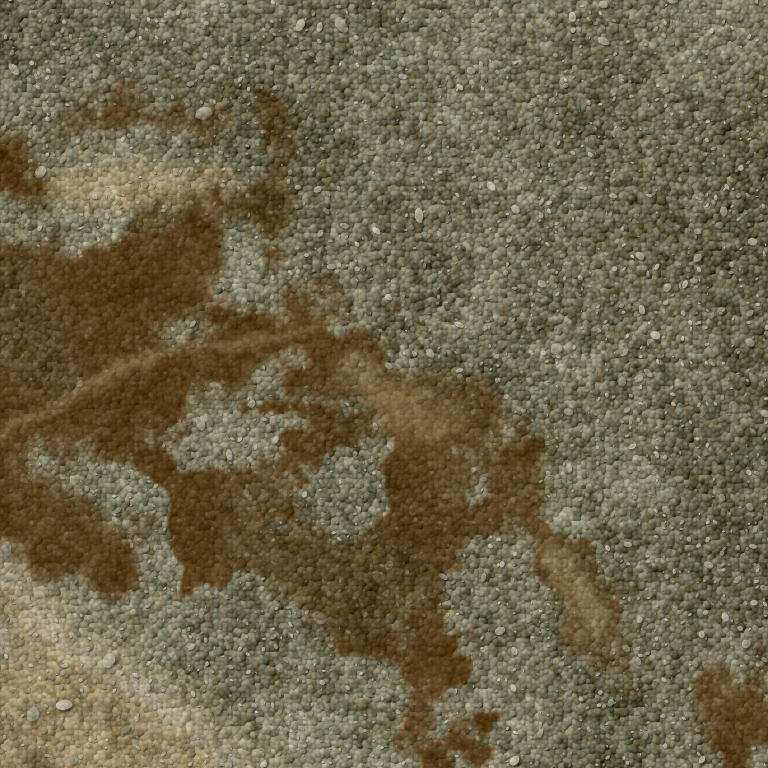
Write a Shadertoy shader that draws this texture.

```glsl
// Weathered gravel ground with rust-brown stains, pale sand and scattered pebbles.

const vec3 GRAVEL = vec3(0.492, 0.482, 0.382);
const vec3 RUST = vec3(0.365, 0.265, 0.125);
const vec3 SAND = vec3(0.66, 0.585, 0.43);
const vec3 CHALK = vec3(0.71, 0.70, 0.63);
const vec2 LIGHT = vec2(-0.6, 0.8);

vec3 hash3(vec2 p) {
    vec3 q = fract(vec3(p.xyx) * vec3(0.1031, 0.1030, 0.0973));
    q += dot(q, q.yxz + 33.33);
    return fract((q.xxy + q.yzz) * q.zyx);
}

float valueNoise(vec2 p) {
    vec2 i = floor(p), f = fract(p);
    f = f * f * (3.0 - 2.0 * f);
    vec2 e = vec2(0.0, 1.0);
    return mix(mix(hash3(i).x, hash3(i + e.yx).x, f.x),
               mix(hash3(i + e.xy).x, hash3(i + e.yy).x, f.x), f.y);
}

float fbm(vec2 p) {
    float sum = 0.0, amp = 0.5;
    for (int i = 0; i < 5; i++) {
        sum += amp * valueNoise(p);
        p = mat2(1.6, 1.2, -1.2, 1.6) * p + 17.3;
        amp *= 0.5;
    }
    return sum;
}

float capsule(vec2 p, vec2 a, vec2 b, float radius) {
    vec2 pa = p - a, ba = b - a;
    return length(pa - ba * clamp(dot(pa, ba) / dot(ba, ba), 0.0, 1.0)) - radius;
}

float inside(float d, float soft) {
    return 1.0 - smoothstep(-soft, soft, d);
}

// Soft cellular grains: x = brightness, y = warm or cool tint.
vec2 grains(vec2 p) {
    vec2 cell = floor(p), sum = vec2(0.0);
    float total = 0.0;
    for (int y = -1; y <= 1; y++)
    for (int x = -1; x <= 1; x++) {
        vec2 id = cell + vec2(x, y);
        vec3 h = hash3(id);
        vec2 offset = p - id - 0.1 - 0.8 * h.xy;
        float weight = exp(-9.0 * dot(offset, offset));
        float tone = 2.0 * h.z - 1.0 + 1.3 * dot(offset, LIGHT);
        sum += weight * vec2(tone, h.x - h.y);
        total += weight;
    }
    return sum / total - vec2(0.5 * (1.0 - smoothstep(0.1, 0.7, total)), 0.0);
}

// Scattered oval stones: x = cover, y = brightness, z = cast shadow.
vec3 pebbles(vec2 p, float scale, float density, float soft) {
    p *= scale;
    vec2 cell = floor(p);
    vec3 stone = vec3(0.0);
    for (int y = -1; y <= 1; y++)
    for (int x = -1; x <= 1; x++) {
        vec2 id = cell + vec2(x, y);
        vec3 h = hash3(id + scale), g = hash3(id + scale + 71.0);
        if (g.x > density) continue;
        vec2 q = p - id - 0.2 - 0.6 * h.xy;
        float angle = 6.283 * h.z, c = cos(angle), s = sin(angle);
        mat2 turn = mat2(c, s, -s, c);
        float size = mix(0.16, 0.38, g.y * g.y);
        vec2 squash = vec2(1.0, mix(1.2, 1.9, g.z));
        float bump = 0.06 * (valueNoise(q * 6.0 + id * 9.0) - 0.5);
        float d = length(turn * q * squash) - size + bump;
        float dShade = length(turn * (q + LIGHT * 0.12) * squash) - size;
        float cover = inside(d, soft * scale);
        float tone = 0.45 + 0.75 * h.x + 0.9 * dot(q, LIGHT);
        stone.y = mix(stone.y, tone, cover);
        stone.x = max(stone.x, cover);
        stone.z = max(stone.z, inside(dShade, 0.08));
    }
    return stone;
}

float stainMask(vec2 p, float rough) {
    float d = capsule(p, vec2(-0.02, 0.58), vec2(0.24, 0.66), 0.075);
    d = min(d, capsule(p, vec2(0.0, 0.49), vec2(0.16, 0.60), 0.07));
    d = min(d, capsule(p, vec2(0.0, 0.41), vec2(0.41, 0.57), 0.045));
    d = min(d, capsule(p, vec2(0.41, 0.565), vec2(0.65, 0.38), 0.045));
    d = min(d, capsule(p, vec2(0.65, 0.38), vec2(0.79, 0.17), 0.035));
    d = min(d, capsule(p, vec2(0.0, 0.36), vec2(0.13, 0.29), 0.055));
    d = min(d, capsule(p, vec2(0.55, 0.16), vec2(0.56, 0.04), 0.035));
    d = min(d, capsule(p, vec2(0.94, 0.10), vec2(1.0, 0.05), 0.05));
    d = min(d, capsule(p, vec2(0.36, 0.24), vec2(0.43, 0.20), 0.025));
    d = min(d, capsule(p, vec2(0.12, 0.84), vec2(0.33, 0.86), 0.015));
    d = min(d, capsule(p, vec2(0.34, 0.82), vec2(0.36, 0.69), 0.008));
    d = min(d, capsule(p, vec2(-0.02, 0.77), vec2(0.02, 0.76), 0.03));
    float patchy = capsule(p, vec2(0.27, 0.43), vec2(0.54, 0.25), 0.09);
    d = min(d, max(patchy, 0.02) + 0.65 * (0.47 - fbm(p * 11.0 + 4.0)));
    return inside(d + 0.13 * (rough - 0.5), 0.025);
}

void mainImage(out vec4 fragColor, in vec2 fragCoord) {
    vec2 uv = fragCoord / iResolution.xy;
    float soft = 0.8 / iResolution.y;
    float broad = fbm(uv * 5.0), rough = fbm(uv * 19.0 + 8.0);
    vec2 p = uv + 0.07 * (vec2(broad, fbm(uv * 6.0 + 31.0)) - 0.48);

    // Regions of stain and sand
    float stain = stainMask(p, rough) * mix(0.72, 1.0, smoothstep(0.3, 0.6, broad));
    float bank = dot(p - vec2(0.0, 0.29), vec2(0.61, 0.79)) + 0.05 * (rough - 0.5);
    float sand = inside(bank, 0.04) * mix(0.45, 1.0, rough);
    sand = max(sand, 0.9 * inside(capsule(p, vec2(0.09, 0.76), vec2(0.28, 0.765), 0.02), 0.03));
    float chalk = 0.6 * inside(abs(bank + 0.03) - 0.012, 0.025);
    chalk = max(chalk, inside(capsule(p, vec2(-0.02, 0.17), vec2(0.02, 0.16), 0.01), 0.03));

    // Pale veins and worn blotches over the stain
    float vein = min(capsule(p, vec2(0.0, 0.42), vec2(0.17, 0.52), 0.004),
                     capsule(p, vec2(0.17, 0.52), vec2(0.44, 0.585), 0.002));
    float worn = min(capsule(p, vec2(0.48, 0.50), vec2(0.57, 0.43), 0.022),
                     capsule(p, vec2(0.71, 0.27), vec2(0.77, 0.18), 0.012));
    float pale = max(inside(vein + 0.03 * (rough - 0.5), 0.012),
                     inside(worn + 0.1 * (rough - 0.5), 0.025)) * 0.55;

    // Fine relief, weaker under the stain
    vec2 fine = grains(uv * 165.0), coarse = grains(uv * 83.0 + 40.0);
    float relief = fbm(uv * 60.0) - fbm(uv * 60.0 + LIGHT * 0.4);
    float texture1 = 0.115 * fine.x + 0.055 * coarse.x + 0.12 * relief;
    float smoothing = mix(1.0, 0.38, stain) * mix(1.0, 0.7, max(sand, chalk));

    vec3 color = GRAVEL + 0.30 * (broad - 0.48) + 0.16 * (rough - 0.48);
    color = mix(color, SAND + 0.2 * (rough - 0.5), sand);
    color = mix(color, CHALK, chalk);
    color = mix(color, RUST + 0.12 * (rough - 0.5), stain);
    color = mix(color, SAND, pale);
    color += smoothing * (texture1 + 0.025 * fine.y * vec3(1.0, 0.1, -1.0));

    // Stones from small chips to rare large pebbles
    for (int i = 0; i < 3; i++) {
        float level = float(i);
        vec3 stone = pebbles(uv, 92.0 / exp2(0.75 * level), 0.34 / exp2(1.3 * level), soft);
        float visible = 1.0 - 0.85 * stain;
        vec3 face = mix(vec3(0.36, 0.36, 0.27), CHALK, stone.y) + 0.05 * fine.x;
        color *= 1.0 - 0.32 * stone.z * visible * (1.0 - stone.x);
        color = mix(color, face, 0.8 * stone.x * visible);
    }
    fragColor = vec4(clamp(color, 0.0, 1.0), 1.0);
}
```
